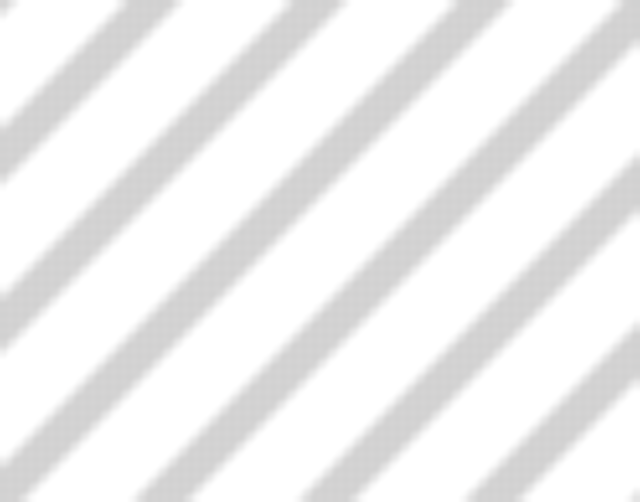
This pattern is drawn by a Shadertoy shader. Its source:

```glsl
// Soft grey diagonal stripes on white, leaning up to the right.
// A slanted coordinate is folded into equal bands; each band has a blurred
// edge with a faint regular ripple, as left by smooth enlargement.

#define STRIPE_PERIOD 0.2585   // horizontal spacing, in canvas widths
#define STRIPE_OFFSET 0.2422   // first stripe centre along the top edge
#define STRIPE_WIDTH  0.0850   // horizontal width at half strength
#define SLANT         0.98     // horizontal run per unit of height
#define EDGE_BLUR     0.0190   // half width of the soft edge
#define GRAIN_CELL    0.01613  // spacing of the ripple
#define EDGE_RIPPLE   0.0013   // ripple depth on the stripe edges
#define TONE_RIPPLE   0.006    // ripple depth in the grey
#define PAPER vec3(1.0)
#define INK   vec3(0.826, 0.824, 0.824)

const float TAU = 6.2831853;

// Horizontal distance from the nearest stripe centre line.
float stripeDistance(vec2 p) {
    float band = (p.x + SLANT * p.y - STRIPE_OFFSET) / STRIPE_PERIOD;
    return abs(fract(band + 0.5) - 0.5) * STRIPE_PERIOD;
}

// Layered sines on a square grid, from -1 to 1.
float gridRipple(vec2 p) {
    vec2 wave = cos(TAU * p / GRAIN_CELL);
    return 0.5 * (wave.x + wave.y);
}

void mainImage(out vec4 fragColor, in vec2 fragCoord) {
    // Canvas widths, measured down from the top left.
    vec2 size = vec2(1.0, iResolution.y / iResolution.x);
    vec2 p = vec2(fragCoord.x, iResolution.y - fragCoord.y) / iResolution.x;

    // The outermost half cell repeats its inner border.
    p = clamp(p, vec2(0.5 * GRAIN_CELL), size - 0.5 * GRAIN_CELL);

    // Blurred stripe mask, never sharper than one pixel.
    float ripple = gridRipple(p);
    float blur = max(EDGE_BLUR, 1.0 / iResolution.x);
    float edge = stripeDistance(p) - 0.5 * STRIPE_WIDTH + EDGE_RIPPLE * ripple;
    float ink = 1.0 - smoothstep(-blur, blur, edge);

    vec3 color = mix(PAPER, INK + TONE_RIPPLE * ripple, ink);
    fragColor = vec4(color, 1.0);
}
```
